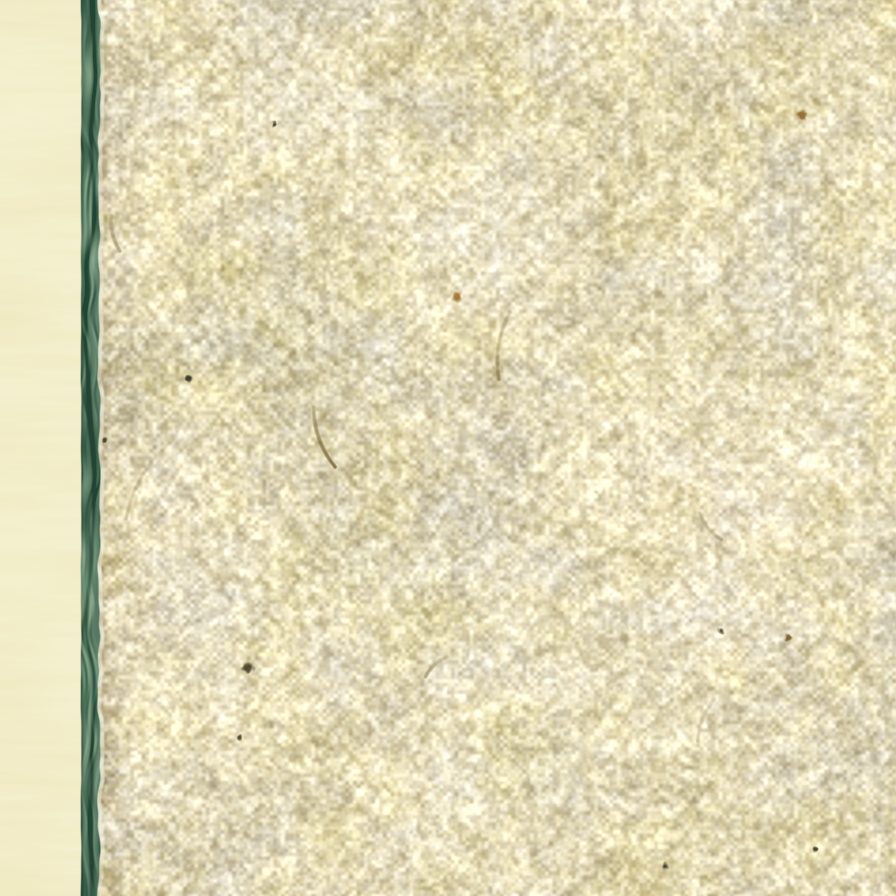
Write a Shadertoy shader that draws this texture.

```glsl
// Aged, mottled paper beside a smooth cream margin, parted by a narrow green binding.
// Layered value noise makes the pulp, stains and binding threads; distance
// functions place the specks and the curved loose fibres.

#define BAND_LEFT 0.0905
#define BAND_RIGHT 0.1105
#define GRAIN_SCALE 190.0
#define GRAIN_CONTRAST 0.43
#define STAIN_CONTRAST 0.13
#define PAPER_COLOR vec3(0.893, 0.857, 0.724)
#define MARGIN_COLOR vec3(0.952, 0.932, 0.792)
#define BAND_DARK vec3(0.13, 0.27, 0.20)
#define BAND_LIGHT vec3(0.53, 0.66, 0.55)
#define FIBRE_COLOR vec3(0.45, 0.39, 0.19)

// Position, radius and brownness
const vec4 SPECKS[11] = vec4[11](
    vec4(0.306, 0.861, 0.0030, 0.1), vec4(0.895, 0.871, 0.0062, 0.9),
    vec4(0.277, 0.255, 0.0072, 0.2), vec4(0.805, 0.296, 0.0040, 0.2),
    vec4(0.879, 0.288, 0.0038, 0.7), vec4(0.742, 0.033, 0.0042, 0.1),
    vec4(0.211, 0.578, 0.0038, 0.0), vec4(0.267, 0.177, 0.0030, 0.2),
    vec4(0.911, 0.052, 0.0028, 0.1), vec4(0.510, 0.668, 0.0060, 1.0),
    vec4(0.117, 0.509, 0.0030, 0.2));

// Fibre end points, followed by their opacities
const vec4 FIBRES[7] = vec4[7](
    vec4(0.350, 0.545, 0.374, 0.479), vec4(0.569, 0.651, 0.557, 0.577),
    vec4(0.189, 0.505, 0.141, 0.421), vec4(0.499, 0.267, 0.475, 0.245),
    vec4(0.124, 0.759, 0.134, 0.720), vec4(0.781, 0.427, 0.805, 0.398),
    vec4(0.797, 0.219, 0.779, 0.173));
const float FIBRE_OPACITY[7] = float[7](0.85, 0.45, 0.27, 0.5, 0.5, 0.4, 0.25);

// Centre, radius and strength of broad stains
const vec4 STAINS[6] = vec4[6](
    vec4(0.385, 0.375, 0.07, 0.045), vec4(0.590, 0.150, 0.07, 0.040),
    vec4(0.320, 0.630, 0.10, 0.040), vec4(0.145, 0.580, 0.07, 0.035),
    vec4(0.490, 0.310, 0.05, 0.035), vec4(0.780, 0.430, 0.08, -0.030));

float hash(vec2 p) {
    return fract(sin(dot(p, vec2(127.1, 311.7))) * 43758.5453);
}

float noise(vec2 p) {
    vec2 i = floor(p), f = fract(p);
    f = f * f * (3.0 - 2.0 * f);
    return mix(mix(hash(i), hash(i + vec2(1, 0)), f.x),
               mix(hash(i + vec2(0, 1)), hash(i + vec2(1, 1)), f.x), f.y);
}

float fbm(vec2 p) {
    float sum = 0.0, weight = 0.5;
    for (int i = 0; i < 4; i++) {
        sum += weight * noise(p);
        p = mat2(1.6, 1.2, -1.2, 1.6) * p + 7.3;
        weight *= 0.5;
    }
    return sum / 0.9375;
}

// Noise stretched into short strands along one direction
float strands(vec2 p, float angle) {
    float c = cos(angle), s = sin(angle);
    return noise(mat2(c, -s, s, c) * p * vec2(0.4, 1.0));
}

vec3 paper(vec2 p) {
    vec2 g = p * GRAIN_SCALE;
    float grain = 0.45 * noise(g * 1.25) + 0.25 * strands(g + 31.0, 0.8)
                + 0.25 * strands(g + 67.0, 2.3) + 0.35 * noise(g * 0.55) - 0.65;
    float stain = fbm(p * 9.0 + 4.0) - 0.5 + 0.6 * (fbm(p * 34.0) - 0.5);
    float hue = fbm(p * 16.0 + 21.0) - 0.5 + 0.4 * (noise(g * 0.6 + 50.0) - 0.5);
    vec3 color = PAPER_COLOR + GRAIN_CONTRAST * grain * vec3(0.95, 1.0, 1.1);
    color += STAIN_CONTRAST * stain + hue * vec3(0.025, 0.0, -0.13);
    for (int i = 0; i < 6; i++) {
        vec2 d = (p - STAINS[i].xy) / STAINS[i].z;
        color -= STAINS[i].w * exp(-dot(d, d)) * vec3(1.0, 0.9, 1.2);
    }
    // Grime gathered along the binding
    float grime = exp(-max(p.x - BAND_RIGHT, 0.0) / 0.016);
    return color - grime * (0.05 + 0.20 * noise(p * vec2(90.0, 45.0))) * vec3(0.8, 0.9, 1.0);
}

vec3 binding(vec2 p) {
    float across = (p.x - BAND_LEFT) / (BAND_RIGHT - BAND_LEFT);
    float thread = noise(vec2(p.x * 330.0 + 4.0 * noise(p.yy * 17.0), p.y * 24.0));
    float tone = 0.2 + 0.75 * thread + 0.35 * (noise(p.yy * 11.0 + 3.0) - 0.5);
    float fold = 0.25 + 0.55 * noise(vec2(p.y * 13.0, 8.0));
    tone -= 0.55 * exp(-pow((across - fold) / 0.13, 2.0));
    tone -= 0.35 * exp(-pow(across / 0.12, 2.0));
    return mix(BAND_DARK, BAND_LIGHT, clamp(tone, 0.0, 1.15));
}

void mainImage(out vec4 fragColor, in vec2 fragCoord) {
    vec2 p = fragCoord / iResolution.y;
    float soft = max(1.0 / iResolution.y, 0.0012);
    vec3 color = paper(p);

    // Curved fibres, bowed by a small parabola
    for (int i = 0; i < 7; i++) {
        vec2 a = FIBRES[i].xy, ab = FIBRES[i].zw - a;
        float t = clamp(dot(p - a, ab) / dot(ab, ab), 0.0, 1.0);
        vec2 bow = vec2(ab.y, -ab.x) * 0.35 * t * (1.0 - t);
        float d = length(p - a - ab * t - bow);
        float cover = 1.0 - smoothstep(0.0006, 0.0022 + soft, d);
        color = mix(color, FIBRE_COLOR, cover * FIBRE_OPACITY[i] * mix(0.45, 1.0, t));
    }
    // Ink and rust specks with ragged rims
    for (int i = 0; i < 11; i++) {
        vec4 s = SPECKS[i];
        float d = length(p - s.xy) + 0.003 * (noise(p * 260.0) - 0.5);
        vec3 tint = mix(vec3(0.16, 0.18, 0.12), vec3(0.60, 0.42, 0.16), s.w);
        color = mix(color, tint, 0.9 * (1.0 - smoothstep(s.z * 0.35, s.z + soft, d)));
    }
    // Binding with a pale torn rim, then the smooth margin
    float wobble = 0.004 * (noise(p.yy * 38.0) - 0.5);
    float right = BAND_RIGHT + wobble;
    float rim = smoothstep(right + 0.006, right + 0.003, p.x) * (0.3 + 0.7 * noise(p * vec2(60.0, 80.0)));
    color = mix(color, vec3(0.91, 0.92, 0.85), rim);
    color = mix(color, binding(p), smoothstep(right + soft, right - soft, p.x));
    float laid = 0.025 * (fbm(p * vec2(12.0, 110.0)) - 0.5) + 0.02 * (noise(p * vec2(9.0, 14.0)) - 0.5);
    float left = BAND_LEFT + 0.2 * wobble;
    color = mix(color, MARGIN_COLOR + laid * vec3(0.6, 0.8, 1.8), smoothstep(left + soft, left - soft, p.x));
    fragColor = vec4(clamp(color, 0.0, 1.0), 1.0);
}
```
